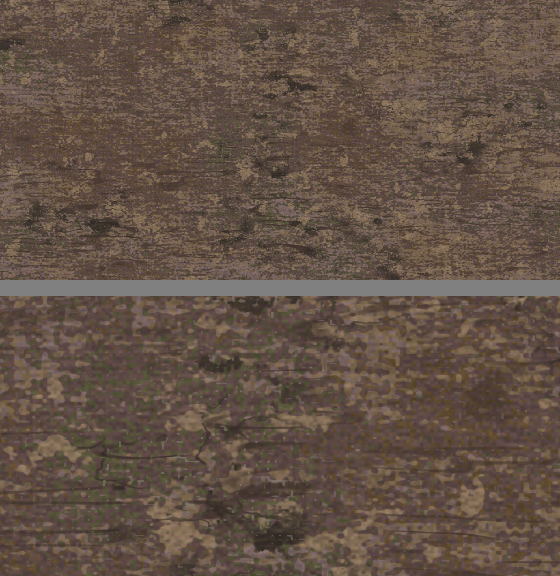
Top, the full canvas; bottom, a detail of the centre.
A WebGL 1 fragment shader for this texture:

```glsl
precision highp float;

uniform vec2 u_resolution;

float hash(vec2 p) {
  return fract(sin(dot(p, vec2(127.1, 311.7))) * 43758.5453);
}

float noise(vec2 p) {
  vec2 i = floor(p), f = fract(p);
  f = f * f * (3.0 - 2.0 * f);
  return mix(mix(hash(i), hash(i + vec2(1, 0)), f.x),
             mix(hash(i + vec2(0, 1)), hash(i + vec2(1, 1)), f.x), f.y);
}

float fbm(vec2 p) {
  float sum = 0.0, gain = 0.533;
  for (int i = 0; i < 4; i++) {
    sum += gain * noise(p);
    p = mat2(1.6, 1.2, -1.2, 1.6) * p + 7.3;
    gain *= 0.5;
  }
  return sum;
}

// Thin dark line along the middle level of a noise field
float ridge(float n, float width) {
  return 1.0 - smoothstep(width * 0.3, width, abs(n - 0.5));
}

void main() {
  vec2 p = gl_FragCoord.xy / u_resolution.y;

  // Wood fibres bend gently and run along x
  vec2 grain = p + vec2(0.0, 0.035 * fbm(p * vec2(3.0, 5.0)));
  float broad = fbm(p * vec2(2.5, 6.0) + 11.0);
  float fibre = noise(grain * vec2(9.0, 90.0));
  float thread = noise(grain * vec2(32.0, 170.0) + 40.0);
  float speck = noise(p * vec2(150.0, 205.0) + 3.0);
  float fine = noise(p * 231.0 + 71.0);
  float weathered = 1.0 - smoothstep(0.25, 0.85, p.y);

  // Worn areas where the surface has broken up
  float worn = smoothstep(0.48, 0.64, fbm(p * vec2(3.2, 5.0) + 23.0));
  float rough = fbm(p * vec2(24.0, 36.0) + 5.0);

  // Brown, rust and olive shadows under tan and mauve highlights
  float tone = 0.49 + 0.65 * (broad - 0.5) + 0.26 * (fibre - 0.5)
             + 0.3 * (thread - 0.5) + 0.6 * (speck - 0.5)
             + 0.45 * (rough - 0.5);
  float hue = 0.5 + 0.5 * (fbm(p * vec2(4.0, 9.0) + 50.0) - 0.5)
            + 0.65 * (fine - 0.5);
  float rust = smoothstep(0.62, 0.68, hue - 0.1 * worn);
  float olive = smoothstep(0.62, 0.68, 1.0 - hue + 0.08 * worn);
  vec3 shade = mix(vec3(0.36, 0.28, 0.27), vec3(0.37, 0.29, 0.19), rust);
  shade = mix(shade, vec3(0.33, 0.32, 0.22), olive);
  vec3 light = mix(vec3(0.46, 0.38, 0.38), vec3(0.46, 0.38, 0.29),
                   smoothstep(0.43, 0.52, hue + 0.03));
  vec3 color = mix(shade, light, smoothstep(0.47, 0.59, tone));

  // Sharp light and dark grit
  float grit = noise(p * 243.0 + 130.0) - 0.5;
  color *= 1.0 + 0.27 * grit + 0.16 * (thread - 0.5);

  // Small ragged flakes, mostly near the worn areas
  float flake = fbm(p * vec2(22.0, 27.0) + 90.0) + 0.08 * worn
              + 0.16 * (speck - 0.5) + 0.1 * (broad - 0.5);
  flake = smoothstep(0.69, 0.76, flake);
  color = mix(color, vec3(0.55, 0.46, 0.36) * (1.0 + 0.3 * grit), 0.75 * flake);

  // Short cracks that follow the fibres
  float crack = ridge(noise(grain * vec2(7.0, 60.0) + 17.0), 0.11);
  crack *= smoothstep(0.48, 0.66, noise(p * vec2(13.0, 34.0) + 31.0));
  crack *= 0.3 + 0.4 * weathered + 0.3 * worn;
  crack *= 0.55 + 0.9 * (thread * 0.5 + speck * 0.3);
  color = mix(color, vec3(0.21, 0.16, 0.14), 0.75 * min(crack, 1.0));

  // Crooked splits and broken hollows inside the worn areas
  float split = ridge(fbm(p * vec2(17.0, 26.0) + 64.0), 0.04);
  split *= smoothstep(0.42, 0.6, noise(p * vec2(18.0, 25.0) + 77.0));
  float hollow = fbm(p * vec2(17.0, 29.0) + 140.0) + 0.14 * (fine - 0.5);
  hollow = smoothstep(0.6, 0.69, hollow);
  float damage = worn * max(0.75 * split, hollow) * (0.5 + 0.5 * speck);
  color = mix(color, vec3(0.17, 0.15, 0.13), 0.95 * damage);

  // Scattered grey dust
  float dust = smoothstep(0.8, 0.93, noise(p * 215.0 + 200.0));
  color = mix(color, vec3(0.55, 0.51, 0.49), dust * (0.25 + 0.3 * worn));

  gl_FragColor = vec4(color, 1.0);
}
```
